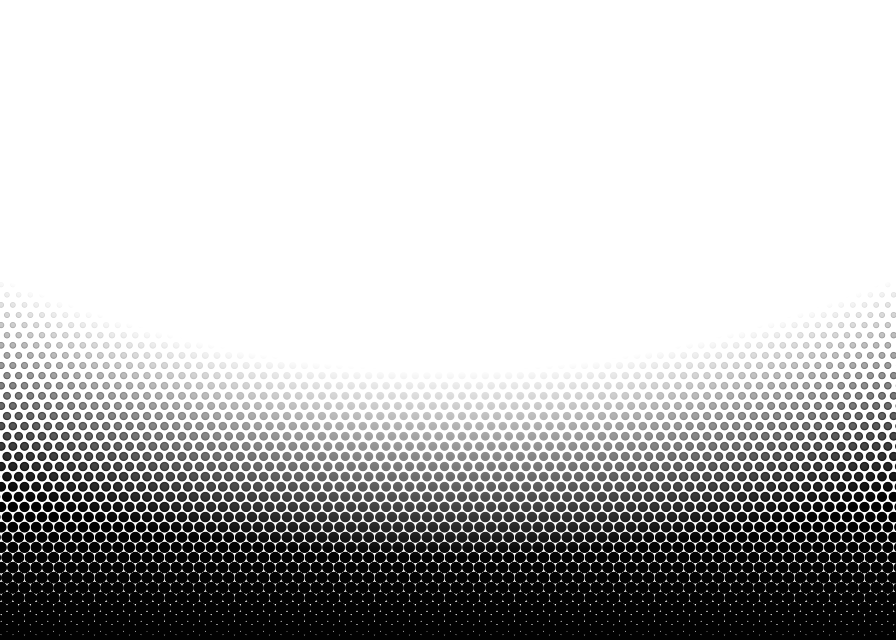
This background is drawn by a Shadertoy shader. Its source:

```glsl
// Halftone on white: a honeycomb of dots that swell toward the bottom edge
// until they merge into black. Their ink fades out along a bowl-shaped arc
// that sags in the middle. All lengths are fractions of the canvas width.

#define COLUMNS 76.8                  // dots across the canvas
#define GRID_SHIFT vec2(0.60, 0.145)  // first dot centre, in cells
#define ARC_LOW 0.301                 // height of the fade arc at its middle
#define ARC_BEND 0.415                // how steeply the arc rises to the sides
#define FADE_DEPTH 0.208              // depth from the arc to full ink
#define FADE_SPREAD 0.14              // extra depth toward the sides
#define RADIUS_BASE 0.570             // dot radius at the bottom, in cells
#define RADIUS_SLOPE 0.87             // loss of radius per unit of height
#define RIM_INK 0.16                  // extra ink on the rims of grey dots

const vec3 PAPER = vec3(1.0);
const vec3 INK = vec3(0.008);

// Centre of the nearest dot in a triangular lattice of unit pitch.
vec2 nearestDot(vec2 p) {
    vec2 period = vec2(1.0, sqrt(3.0));
    vec2 even = round(p / period) * period;
    vec2 odd = (floor(p / period) + 0.5) * period;
    return distance(p, even) < distance(p, odd) ? even : odd;
}

// Ink strength: none above the arc, full well below it.
float inkDepth(vec2 pos) {
    float side = pos.x - 0.5;
    float arc = ARC_LOW + ARC_BEND * side * side;
    float depth = FADE_DEPTH + FADE_SPREAD * side * side;
    return clamp((arc - pos.y) / depth, 0.0, 1.0);
}

void mainImage(out vec4 fragColor, in vec2 fragCoord) {
    vec2 pos = fragCoord / iResolution.x;
    float pixel = COLUMNS / iResolution.x;

    // Dot lattice
    vec2 cell = pos * COLUMNS - GRID_SHIFT;
    vec2 centre = nearestDot(cell);
    float dist = distance(cell, centre);
    float height = (centre.y + GRID_SHIFT.y) / COLUMNS;
    float radius = max(RADIUS_BASE - RADIUS_SLOPE * height, 0.05);
    float dot_mask = 1.0 - smoothstep(-0.6 * pixel, 0.6 * pixel, dist - radius);

    // Tone, with a darker rim that grows toward the sides
    float ink = inkDepth(pos);
    float rim = smoothstep(0.5, 0.9, dist / radius);
    float sides = smoothstep(0.05, 0.5, abs(pos.x - 0.5));
    ink += RIM_INK * rim * sides * 4.0 * ink * (1.0 - ink);

    vec3 color = mix(PAPER, INK, dot_mask * clamp(ink, 0.0, 1.0));
    fragColor = vec4(color, 1.0);
}
```
